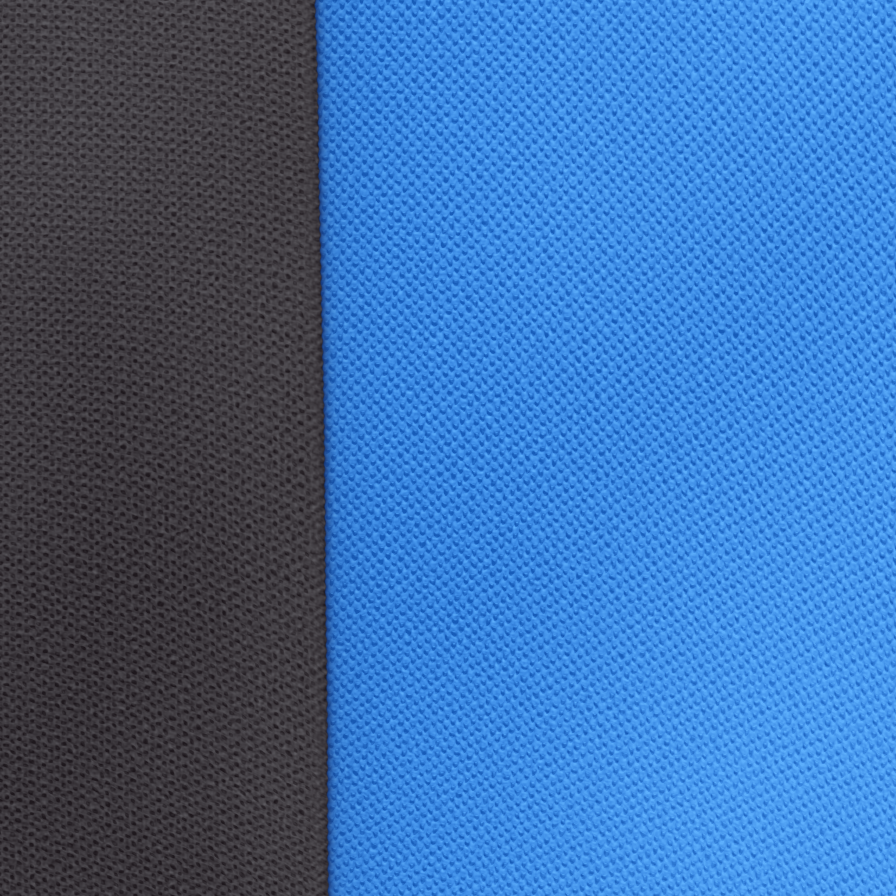
This texture is drawn by a WebGL 1 fragment shader. Its source:

```glsl
precision highp float;
// Two knitted cloths side by side: a charcoal panel folded over a blue one.
// Staggered cosine lattices make the stitches, gradient noise bends and
// roughens them, and broad gradients give the light and the fold's shadow.

uniform vec2 u_resolution;

const float TAU = 6.2831853;
const float SEAM_TOP = 0.352;
const float SEAM_BOTTOM = 0.3665;
const float SEAM_BOW = 0.0022;
const float FOLD_WIDTH = 0.020;
const float FOLD_LOOPS = 84.0;
const float FIBRE_SCALE = 250.0;
const vec2 BLUE_STITCHES = vec2(67.0, 70.0);
const vec2 DARK_STITCHES = vec2(70.0, 86.0);

const vec3 BLUE_SHADOW = vec3(0.09, 0.20, 0.44);
const vec3 BLUE_DEEP = vec3(0.13, 0.41, 0.77);
const vec3 BLUE_MAIN = vec3(0.24, 0.55, 0.90);
const vec3 BLUE_LIGHT = vec3(0.34, 0.66, 0.97);
const vec3 CHARCOAL_DEEP = vec3(0.165, 0.145, 0.165);
const vec3 CHARCOAL_LIGHT = vec3(0.32, 0.31, 0.33);

vec2 hashGradient(vec2 cell) {
  vec3 h = fract(cell.xyx * vec3(0.1031, 0.1030, 0.0973));
  h += dot(h, h.yzx + 33.33);
  return fract((h.xx + h.yz) * h.zy) * 2.0 - 1.0;
}

float gradientNoise(vec2 p) {
  vec2 i = floor(p);
  vec2 f = fract(p);
  vec2 u = f * f * f * (f * (f * 6.0 - 15.0) + 10.0);
  float a = dot(hashGradient(i), f);
  float b = dot(hashGradient(i + vec2(1.0, 0.0)), f - vec2(1.0, 0.0));
  float c = dot(hashGradient(i + vec2(0.0, 1.0)), f - vec2(0.0, 1.0));
  float d = dot(hashGradient(i + 1.0), f - 1.0);
  return mix(mix(a, b, u.x), mix(c, d, u.x), u.y);
}

// Staggered lattice: +1 in the holes, -1 on the raised loops.
float lattice(vec2 s) {
  return cos(TAU * s.x) * cos(TAU * s.y);
}

vec3 blueCloth(vec2 p, float seam) {
  // The rows curve down to the right, more so in the lower half
  vec2 q = p;
  float lower = 1.0 - p.y;
  float across = p.x - 0.36;
  q.y += 0.16 * across * across + 0.24 * across * lower - 0.07 * lower * lower;
  q.x += 0.06 * lower * lower;
  q += 0.004 * vec2(gradientNoise(p * 6.0), gradientNoise(p * 6.0 + 19.0));
  vec2 s = q * BLUE_STITCHES;
  s += 0.20 * vec2(gradientNoise(s * 1.3), gradientNoise(s * 1.3 + 41.0));

  // Crescent holes joined by a net of thin grooves, with a lit lower lip
  float hole = smoothstep(-0.1, 0.8, lattice(s + vec2(0.0, 0.07 * cos(TAU * 2.0 * s.x))));
  float strand = smoothstep(0.45, 1.0, lattice(s - vec2(0.05, 0.10)));
  float lip = smoothstep(0.0, 0.9, lattice(s + vec2(0.06, 0.30)));
  float net = 1.0 - smoothstep(0.0, 0.35, abs(lattice(s)));
  float fibre = gradientNoise(s * vec2(3.0, 4.5)) + 1.1 * gradientNoise(p * FIBRE_SCALE);

  // Soft light from the right, with a dim diagonal crease
  float away = p.x - seam;
  float crease = (p.x - 0.62) * 0.62 - (p.y - 0.47) * 0.78;
  float light = 0.53 + 0.22 * smoothstep(0.0, 0.6, away);
  light += 0.11 * smoothstep(0.5, 0.0, p.y) * smoothstep(0.35, 0.9, p.x);
  light -= 0.09 * exp(-crease * crease * 45.0);
  light += 0.10 * gradientNoise(p * 4.0 + 7.0);

  float contrast = mix(0.85, 1.0, smoothstep(0.0, 0.6, p.y));
  float tone = light + contrast * (0.32 * lip - 0.74 * hole + 0.22 * strand - 0.11 * net);
  tone += 0.36 * fibre;
  vec3 color = mix(BLUE_DEEP, BLUE_MAIN, clamp(tone * 2.0, -0.35, 1.0));
  color = mix(color, BLUE_LIGHT, clamp(tone * 2.0 - 1.0, 0.0, 1.25));

  // Shadow under the fold
  float shade = 0.8 * exp(-away * 230.0) + 0.17 * exp(-away * 28.0);
  return mix(color, BLUE_SHADOW, clamp(shade, 0.0, 1.0));
}

vec3 charcoalCloth(vec2 p, float inside) {
  // Rows sag to the right in the lower half
  vec2 q = p;
  q.y += 0.30 * p.x * p.x + 0.22 * p.x * smoothstep(0.8, 0.1, p.y);
  q += 0.005 * vec2(gradientNoise(p * 5.0 + 3.0), gradientNoise(p * 5.0 + 29.0));
  vec2 s = q * DARK_STITCHES;
  s += 0.24 * vec2(gradientNoise(s * 1.2 + 11.0), gradientNoise(s * 1.2 + 53.0));

  float hole = smoothstep(-0.05, 0.8, lattice(s));
  float rib = cos(TAU * (s.y + 0.15));
  float fibre = gradientNoise(s * vec2(2.5, 4.0)) + 1.1 * gradientNoise(p * FIBRE_SCALE + 5.0);

  float light = 0.66 + 0.15 * smoothstep(0.45, 1.0, p.y);
  light -= 0.15 * smoothstep(0.03, 0.15, inside) * smoothstep(0.7, 0.2, p.y);
  light += 0.17 * gradientNoise(p * vec2(5.0, 3.5) + 13.0);
  float tone = light - 0.60 * hole + 0.14 * rib + 0.48 * fibre;

  // Slanted edge loops over the rounded fold
  float fold = 1.0 - smoothstep(FOLD_WIDTH * 0.5, FOLD_WIDTH, inside);
  float loops = cos(TAU * (p.y * FOLD_LOOPS + inside * 45.0));
  tone = mix(tone, 0.66 + 0.30 * loops + 0.45 * fibre, fold * 0.65);
  tone -= 0.5 * exp(-inside * 280.0);
  return mix(CHARCOAL_DEEP, CHARCOAL_LIGHT, clamp(tone, -0.3, 1.25));
}

void main() {
  vec2 p = gl_FragCoord.xy / u_resolution;
  float pixel = 1.0 / u_resolution.x;

  // Nearly straight seam with small stitch bumps
  float seam = mix(SEAM_BOTTOM, SEAM_TOP, p.y) + SEAM_BOW * sin(p.y * 0.5 * TAU);
  seam += 0.0006 * cos(TAU * p.y * FOLD_LOOPS) + 0.0012 * gradientNoise(vec2(p.y * 9.0, 2.5));

  float side = smoothstep(-pixel, pixel, p.x - seam);
  vec3 dark = charcoalCloth(p, max(seam - p.x, 0.0));
  vec3 blue = blueCloth(vec2(max(p.x, seam), p.y), seam);
  gl_FragColor = vec4(mix(dark, blue, side), 1.0);
}
```
